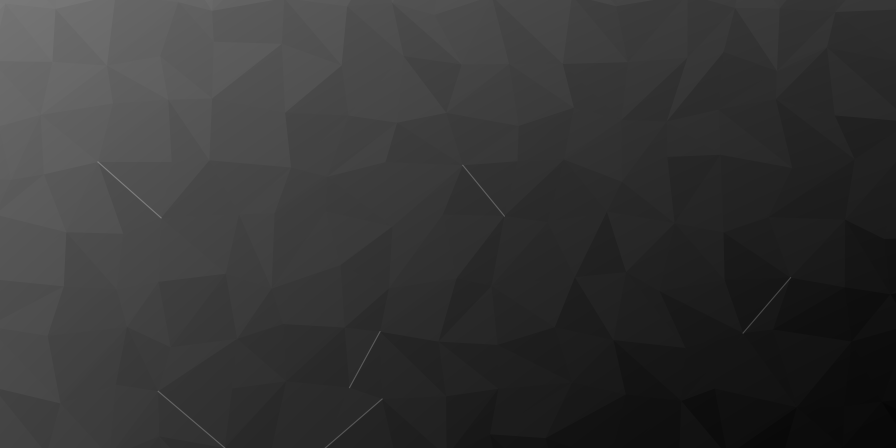
Write a WebGL 1 fragment shader that draws this background.

```glsl
precision highp float;
// Low-poly backdrop: a jittered grid is split into triangular facets, shaded
// by a grey falloff from the upper left corner to the lower right one.
// A few facet edges, picked by hash, carry a faint light seam.

uniform vec2 u_resolution;

float hash(vec2 p) {
  return fract(sin(dot(p, vec2(127.1, 311.7))) * 43758.5);
}

// Grid corner pushed off its lattice point
vec2 corner(vec2 id) {
  return id + 0.56 * (vec2(hash(id), hash(id + 57.3)) - 0.5);
}

// Grey falloff over the unit canvas, sagging slightly in the middle
float falloff(vec2 uv) {
  float corners = mix(mix(0.26, 0.02, uv.x), mix(0.47, 0.20, uv.x), uv.y);
  vec2 sag = uv * (1.0 - uv);
  return corners - 0.12 * sag.x - 0.06 * sag.y;
}

// Signed distance to the line a-b, positive on its left
float side(vec2 p, vec2 a, vec2 b) {
  vec2 edge = b - a;
  vec2 q = p - a;
  return (edge.x * q.y - edge.y * q.x) / length(edge);
}

float segmentDistance(vec2 p, vec2 a, vec2 b) {
  vec2 edge = b - a;
  float along = clamp(dot(p - a, edge) / dot(edge, edge), 0.0, 1.0);
  return length(p - a - edge * along);
}

// Facet with counter-clockwise corners: (grey * coverage, coverage)
vec2 facet(vec2 p, vec2 a, vec2 b, vec2 c, vec2 extent, float pixel) {
  float inside = min(side(p, a, b), min(side(p, b, c), side(p, c, a)));
  float coverage = clamp(inside / pixel + 0.5, 0.0, 1.0);
  vec2 center = (a + b + c) / 3.0;
  float grey = mix(falloff(center / extent), falloff(p / extent), 0.45);
  grey += 0.028 * (hash(center) - 0.5);
  return vec2(grey, 1.0) * coverage;
}

void main() {
  float rows = 8.0;
  float pixel = rows / u_resolution.y;
  vec2 extent = u_resolution * pixel;
  vec2 p = gl_FragCoord.xy * pixel;
  vec2 total = vec2(0.0);
  float seam = 0.0;

  // Jitter can carry facets across cell borders, so visit the neighbours too
  for (int j = -1; j <= 1; j++) {
    for (int i = -1; i <= 1; i++) {
      vec2 id = floor(p) + vec2(float(i), float(j));
      vec2 a = corner(id);
      vec2 b = corner(id + vec2(1.0, 0.0));
      vec2 c = corner(id + vec2(1.0, 1.0));
      vec2 d = corner(id + vec2(0.0, 1.0));

      // Rotate the corners in some cells to flip the diagonal a-c
      if (hash(id + 19.7) > 0.5) {
        vec2 first = a;
        a = b;
        b = c;
        c = d;
        d = first;
      }
      total += facet(p, a, b, c, extent, pixel);
      total += facet(p, a, c, d, extent, pixel);

      // Rare hairline along the diagonal
      float line = 1.0 - smoothstep(0.0, 0.012 + 0.5 * pixel, segmentDistance(p, a, c));
      seam = max(seam, line * step(0.955, hash(id + 83.1)));
    }
  }

  float grey = total.x / max(total.y, 0.001) + 0.18 * seam;
  gl_FragColor = vec4(vec3(clamp(grey, 0.0, 1.0)), 1.0);
}
```
